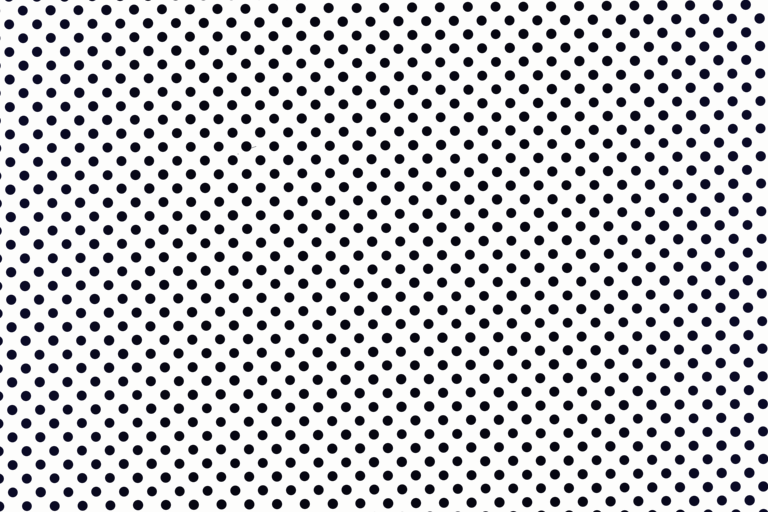
A WebGL 1 fragment shader for this pattern:

```glsl
precision highp float;

uniform vec2 u_resolution;

// Lengths are fractions of the canvas width.
#define PITCH vec2(0.0362, 0.03585)
#define CENTER vec2(0.0030, 0.0007)
#define TILT 0.008
#define DOT_RADIUS 0.0065
#define RADIUS_VARIATION 0.03
#define JITTER 0.0004
#define EDGE_SOFTNESS 0.0011
#define PAPER vec3(0.992, 0.992, 0.990)
#define INK_BLACK vec3(0.025, 0.025, 0.065)
#define INK_NAVY vec3(0.04, 0.04, 0.15)
#define SCRATCH_STRENGTH 0.4

float hash(vec2 p) {
  return fract(sin(dot(p, vec2(127.1, 311.7))) * 43758.5453);
}

mat2 rotation(float angle) {
  float c = cos(angle);
  float s = sin(angle);
  return mat2(c, s, -s, c);
}

// Signed distance to the nearest dot of one rectangular lattice.
float dotLattice(vec2 p, vec2 shift) {
  vec2 cell = floor(p / PITCH - shift + 0.5);
  vec2 seed = cell + shift;
  vec2 wobble = vec2(hash(seed + 3.7), hash(seed + 19.3)) - 0.5;
  float radius = DOT_RADIUS * (1.0 + RADIUS_VARIATION * (2.0 * hash(seed) - 1.0));
  return length(p - seed * PITCH - wobble * JITTER) - radius;
}

float segmentDistance(vec2 p, vec2 a, vec2 b) {
  vec2 ab = b - a;
  float t = clamp(dot(p - a, ab) / dot(ab, ab), 0.0, 1.0);
  return length(p - a - ab * t);
}

float coverage(float distance, float softness) {
  return 1.0 - smoothstep(-softness, softness, distance);
}

void main() {
  vec2 p = (gl_FragCoord.xy - 0.5 * u_resolution) / u_resolution.x;
  float softness = max(EDGE_SOFTNESS, 0.75 / u_resolution.x);

  // Two interleaved lattices form the staggered rows.
  vec2 q = rotation(-TILT) * (p - CENTER);
  float dots = min(dotLattice(q, vec2(0.0)), dotLattice(q, vec2(0.5)));

  // Ink turns bluer toward the left and right sides.
  vec3 ink = mix(INK_BLACK, INK_NAVY, smoothstep(0.22, 0.5, abs(p.x)));

  // Faint scratch and fleck on the paper.
  float scratch = segmentDistance(p, vec2(-0.178, 0.139), vec2(-0.167, 0.1425));
  float fleck = length(p - vec2(-0.190, 0.1328));
  float wear = coverage(min(scratch, fleck) - 0.0005, softness);

  vec3 color = mix(PAPER, INK_BLACK, wear * SCRATCH_STRENGTH);
  color = mix(color, ink, coverage(dots, softness));
  gl_FragColor = vec4(color, 1.0);
}
```
